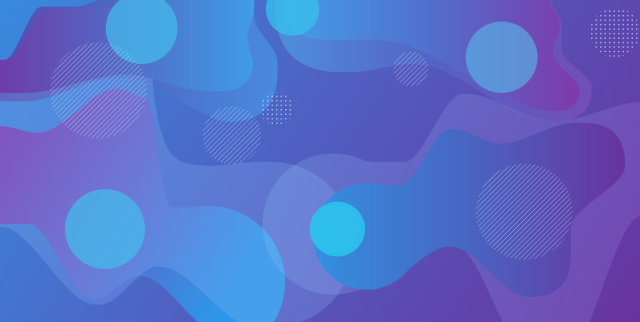
Reproduce this background procedurally as a Shadertoy shader.

```glsl
// Smooth step of the given height between a and b
float ramp(float x, float a, float b, float height) {
    return height * smoothstep(a, b, x);
}

// Rounded intersection of two signed fields
float smoothMax(float a, float b, float k) {
    float h = max(k - abs(a - b), 0.0) / k;
    return max(a, b) + h * h * k * 0.25;
}

float disc(vec2 p, vec2 center, float radius) {
    return length(p - center) - radius;
}

// Antialiased coverage, negative field is inside
float cover(float field) {
    return clamp(0.5 - field / max(fwidth(field), 1e-5), 0.0, 1.0);
}

vec3 threeStops(vec3 a, vec3 b, vec3 c, float t) {
    t = clamp(t, 0.0, 1.0);
    return t < 0.5 ? mix(a, b, t * 2.0) : mix(b, c, t * 2.0 - 1.0);
}

void mainImage(out vec4 fragColor, in vec2 fragCoord) {
    // Canvas is 7.68 wide and 3.88 high, with y pointing down
    vec2 p = vec2(7.68, 3.88) * fragCoord / iResolution.xy;
    p.y = 3.88 - p.y;
    float x = p.x, y = p.y, pixel = 3.88 / iResolution.y;

    // Diagonal backdrop
    vec3 color = threeStops(vec3(0.22, 0.54, 0.87), vec3(0.32, 0.36, 0.75),
                            vec3(0.41, 0.20, 0.62), x / 7.68 * 0.75 + y / 3.88 * 0.25);

    // Upper left blob: wide layer, then core
    float top = 0.72 - ramp(x, 0.05, 0.5, 0.64) - ramp(x, 0.9, 1.35, 0.12);
    float bottom = 1.22 - ramp(x, 0.3, 1.4, 0.28) + ramp(x, 1.5, 2.8, 0.53);
    float side = 3.05 + ramp(y, 0.2, 0.75, 0.28);
    float blob = max(top - y, smoothMax(y - bottom, x - side, 0.6));
    color = mix(color, mix(vec3(0.32, 0.30, 0.69), vec3(0.29, 0.49, 0.83), x / 2.6), cover(blob));

    top = 0.73 - ramp(x, 0.05, 0.6, 0.63) - ramp(x, 1.2, 1.85, 0.15);
    float bandTop = 1.12 - ramp(x, 0.3, 1.5, 0.22) + ramp(x, 1.5, 2.5, 0.2);
    side = 3.05 - ramp(y, 0.1, 0.45, 0.08) + ramp(y, 0.45, 0.8, 0.07);
    blob = max(top - y, smoothMax(y - bandTop, x - side, 0.4));
    color = mix(color, threeStops(vec3(0.43, 0.24, 0.66), vec3(0.32, 0.42, 0.78),
                                  vec3(0.25, 0.61, 0.90), x / 3.0), cover(blob));

    // Upper right blob: wide layer, then core
    bottom = 0.87 - ramp(x, 4.2, 4.95, 0.1) + ramp(x, 4.95, 6.6, 0.68);
    side = 6.62 + ramp(y, 0.0, 0.3, 0.12) + ramp(y, 0.6, 1.05, 0.36);
    blob = smoothMax(smoothMax(y - bottom, 3.3 - x, 0.8), x - side, 0.4);
    color = mix(color, threeStops(vec3(0.31, 0.56, 0.87), vec3(0.33, 0.39, 0.77),
                                  vec3(0.44, 0.31, 0.72), (x - 3.3) / 3.7), cover(blob));

    bottom = 0.48 + ramp(x, 4.5, 6.7, 0.86);
    side = 6.6 + ramp(y, 0.0, 0.3, 0.12) - ramp(y, 0.3, 0.6, 0.08) + ramp(y, 0.65, 1.1, 0.32);
    blob = smoothMax(smoothMax(y - bottom, 3.4 - x, 0.5), x - side, 0.3);
    color = mix(color, threeStops(vec3(0.27, 0.61, 0.90), vec3(0.32, 0.43, 0.80),
                                  vec3(0.49, 0.23, 0.67), (x - 3.5) / 3.4), cover(blob));

    // Lower left blob: core under a pale veil
    top = 1.52 + ramp(x, 0.0, 0.45, 0.08) - ramp(x, 0.45, 1.4, 0.53)
        + ramp(x, 1.4, 1.8, 0.13) + ramp(x, 1.75, 2.05, 1.3);
    bottom = 2.7 + ramp(x, 0.35, 1.1, 0.9) - ramp(x, 1.15, 1.65, 0.27) + ramp(x, 1.7, 2.6, 0.65);
    blob = max(max(top - y, y - bottom), x - 2.55);
    blob = min(blob, max(disc(p, vec2(2.5, 3.4), 0.92), y - bottom));
    color = mix(color, threeStops(vec3(0.49, 0.20, 0.67), vec3(0.38, 0.39, 0.79),
                                  vec3(0.18, 0.59, 0.91), (x + (y - 1.6) * 0.6) / 3.9), cover(blob));

    top = x < 1.84 ? bandTop : 2.0 - 0.9 * exp((1.84 - x) / 0.12) - ramp(x, 2.5, 3.1, 0.05);
    bottom = 2.73 + ramp(x, 0.0, 1.15, 0.94) - ramp(x, 1.2, 1.9, 0.46) + ramp(x, 1.9, 3.1, 0.75);
    blob = max(max(top - y, y - bottom), x - 3.3);
    blob = min(blob, max(disc(p, vec2(3.25, 2.95), 1.0), y - bottom));
    color = mix(color, vec3(0.55, 0.72, 0.98), 0.25 * cover(blob));

    // Lower right blob: pale veil, then core
    top = 1.86 + ramp(x, 3.9, 4.5, 0.09) - ramp(x, 4.85, 5.55, 0.82)
        + ramp(x, 5.6, 6.6, 0.32) - ramp(x, 6.7, 7.7, 0.22);
    bottom = 3.53 - ramp(x, 4.1, 5.4, 0.58) + ramp(x, 5.45, 6.4, 1.4) - ramp(x, 6.75, 7.7, 1.75);
    blob = min(disc(p, vec2(4.0, 2.7), 0.85), max(max(top - y, y - bottom), 3.95 - x));
    color = mix(color, mix(vec3(0.56, 0.76, 0.98), vec3(0.62, 0.52, 0.90), (x - 3.2) / 4.4), 0.23 * cover(blob));

    top = 2.23 - ramp(x, 4.8, 5.4, 0.67) + ramp(x, 5.45, 6.0, 0.17) - ramp(x, 6.0, 6.9, 0.25);
    bottom = 3.49 - ramp(x, 4.45, 5.4, 0.52) + ramp(x, 5.4, 6.35, 0.61);
    side = 7.5 - ramp(y, 2.0, 2.75, 0.65);
    blob = smoothMax(smoothMax(top - y, y - bottom, 0.1), x - side, 0.5);
    blob = min(disc(p, vec2(4.4, 2.85), 0.64), max(blob, 4.4 - x));
    color = mix(color, threeStops(vec3(0.20, 0.56, 0.87), vec3(0.29, 0.39, 0.76),
                                  vec3(0.41, 0.20, 0.62), (x - 3.8) / 3.7), cover(blob));

    // Cyan discs: center, radius, opacity
    vec4 discs[6] = vec4[6](vec4(1.70, 0.34, 0.43, 0.75), vec4(3.51, 0.11, 0.32, 0.8),
        vec4(6.02, 0.69, 0.43, 0.65), vec4(1.26, 2.76, 0.48, 0.75),
        vec4(4.00, 2.76, 0.29, 0.35), vec4(4.05, 2.76, 0.33, 0.9));
    for (int i = 0; i < 6; i++) {
        vec3 cyan = mix(vec3(0.36, 0.70, 0.91), vec3(0.17, 0.76, 0.93), smoothstep(0.6, 0.9, discs[i].w));
        color = mix(color, cyan, discs[i].w * cover(disc(p, discs[i].xy, discs[i].z)));
    }

    // Hatched discs
    float stripe = abs(fract((x + y) * 0.7071 / 0.042) - 0.5) * 0.042;
    float hatch = clamp(0.5 + (0.004 - stripe) / pixel, 0.0, 1.0);
    vec3 hatched[4] = vec3[4](vec3(1.18, 1.09, 0.58), vec3(2.78, 1.63, 0.35),
                              vec3(4.93, 0.83, 0.21), vec3(6.29, 2.55, 0.58));
    for (int i = 0; i < 4; i++)
        color = mix(color, vec3(0.75, 0.85, 1.0), 0.45 * hatch * cover(disc(p, hatched[i].xy, hatched[i].z)));

    // Dotted discs
    float dots = clamp(0.5 + (0.009 - length(fract(p / 0.054) - 0.5) * 0.054) / pixel, 0.0, 1.0);
    float dotArea = max(cover(disc(p, vec2(7.38, 0.39), 0.3)), cover(disc(p, vec2(3.32, 1.31), 0.2)));
    color = mix(color, vec3(0.8, 0.88, 1.0), 0.65 * dots * dotArea);

    fragColor = vec4(color, 1.0);
}
```
